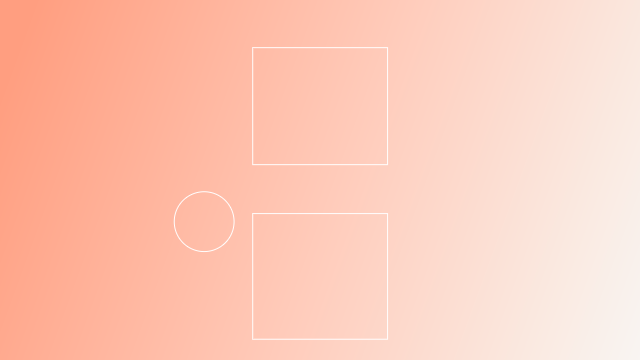
This background is drawn by a WebGL 2 fragment shader. Its source:

```glsl
#version 300 es
precision highp float;
// A soft peach backdrop with thin white outlines: two boxes and a circle.
// The ground is a tilted four-stop gradient; the outlines come from
// signed distances. Lengths are in canvas heights, origin at lower left.

#define TILT 0.349
#define LINE_WIDTH 0.0027
#define BOX_X 0.8893
#define BOX_HALF_WIDTH 0.1873
#define UPPER_BOX vec2(0.7051, 0.1625)
#define LOWER_BOX vec2(0.2322, 0.1745)
#define CIRCLE vec3(0.5671, 0.3843, 0.0831)

uniform vec2 u_resolution;
out vec4 fragColor;

const vec3 SALMON = vec3(1.0, 0.62, 0.502);
const vec3 PEACH = vec3(1.0, 0.80, 0.735);
const vec3 LINEN = vec3(0.98, 0.918, 0.885);
const vec3 PEARL = vec3(0.975, 0.96, 0.95);

float ramp(float start, float end, float t) {
    return clamp((t - start) / (end - start), 0.0, 1.0);
}

// Gradient running from the upper left corner towards the lower right
vec3 background(vec2 p) {
    float t = dot(vec2(p.x, 1.0 - p.y), vec2(cos(TILT), sin(TILT)));
    vec3 color = mix(SALMON, PEACH, ramp(0.093, 1.076, t));
    color = mix(color, LINEN, ramp(1.076, 1.736, t));
    return mix(color, PEARL, ramp(1.736, 2.014, t));
}

float boxDistance(vec2 p, vec2 halfSize) {
    vec2 q = abs(p) - halfSize;
    return length(max(q, 0.0)) + min(max(q.x, q.y), 0.0);
}

// Box placed by its centre height and half height
float columnBox(vec2 p, vec2 box) {
    return boxDistance(p - vec2(BOX_X, box.x), vec2(BOX_HALF_WIDTH, box.y));
}

// Pixel coverage of a line, also correct when thinner than one pixel
float outline(float d, float pixel) {
    float coverage = 0.5 + (0.5 * LINE_WIDTH - abs(d)) / pixel;
    return clamp(coverage, 0.0, min(1.0, LINE_WIDTH / pixel));
}

void main() {
    float pixel = 1.0 / u_resolution.y;
    vec2 p = gl_FragCoord.xy * pixel;
    // Keep the layout spanning the full width at other aspect ratios
    p.x += 0.5 * (16.0 / 9.0 - u_resolution.x * pixel);

    float boxes = min(abs(columnBox(p, UPPER_BOX)), abs(columnBox(p, LOWER_BOX)));
    float circle = length(p - CIRCLE.xy) - CIRCLE.z;
    float line = outline(min(boxes, abs(circle)), pixel);

    fragColor = vec4(mix(background(p), vec3(1.0), line), 1.0);
}
```
